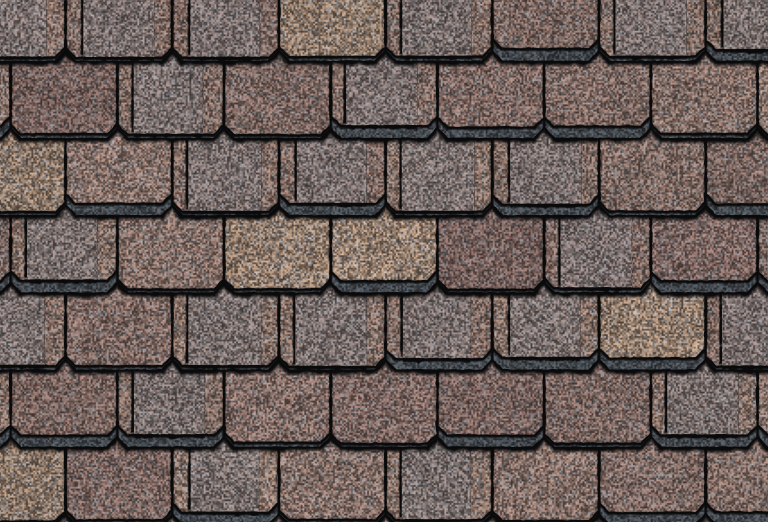
Write a Shadertoy shader that draws this texture.

```glsl
// Staggered rows of granule-coated roof shingles with laminated overlays.
#define ROW_HEIGHT 0.1479   // row pitch, in canvas heights
#define TAB_WIDTH 1.382     // column pitch, in row heights
#define GAP 0.036           // dark slot between tabs
#define CHAMFER 0.115       // cut of the lower tab corners
#define SLATE_BOTTOM 0.955  // lower edge of the dark backing
#define SOFTNESS 0.016      // half width of shadow edges
#define GRAIN_SCALE 43.0    // granules per row height
#define GRAIN_CONTRAST 1.0

const vec3 BROWN = vec3(0.505, 0.415, 0.380);
const vec3 RED_BROWN = vec3(0.465, 0.370, 0.350);
const vec3 TAN = vec3(0.560, 0.470, 0.400);
const vec3 GREY_BROWN = vec3(0.465, 0.430, 0.425);
const vec3 SLATE = vec3(0.250, 0.275, 0.300);
const vec3 SHADOW = vec3(0.040, 0.040, 0.045);

float hash(vec2 p) {
    vec3 h = fract(vec3(p.xyx) * 0.1031);
    h += dot(h, h.yzx + 33.33);
    return fract((h.x + h.y) * h.z);
}

float noise(vec2 p) {
    vec2 i = floor(p), f = fract(p);
    f = f * f * (3.0 - 2.0 * f);
    return mix(mix(hash(i), hash(i + vec2(1, 0)), f.x),
               mix(hash(i + vec2(0, 1)), hash(i + vec2(1, 1)), f.x), f.y);
}

// Edge coverage of a signed distance, one canvas pixel wide.
float cover(float d) {
    return clamp(0.5 - d * iResolution.y * ROW_HEIGHT, 0.0, 1.0);
}

// Coverage with the blurred edge of a cast shadow.
float softCover(float d) {
    return 1.0 - smoothstep(-SOFTNESS, SOFTNESS, d);
}

// Tab open at the top, with its two lower corners cut; y points down.
float tabDistance(vec2 q, float halfWidth, float bottom, float chamfer) {
    float x = abs(q.x);
    float corner = (x + q.y - halfWidth - bottom + chamfer) * 0.7071;
    return max(max(x - halfWidth, q.y - bottom), corner);
}

// Speckles a base colour with light, dark and grey granules.
vec3 granules(vec3 base, vec2 p) {
    float speck = noise(p * GRAIN_SCALE) - 0.5;
    float greyness = noise(p * GRAIN_SCALE * 0.8 + 71.0);
    float blotch = noise(p * 5.0 + 13.0) - 0.5;
    vec3 grey = vec3(dot(base, vec3(0.4, 0.4, 0.25))) * vec3(1.0, 1.0, 1.03);
    vec3 color = mix(base, grey, 0.7 * smoothstep(0.45, 0.85, greyness));
    return color * (1.0 + GRAIN_CONTRAST * speck + 0.10 * blotch);
}

// Colour of one row; also gives the distance to its dark backing.
vec3 shingleRow(vec2 p, float row, out float backing) {
    float odd = mod(row, 2.0);
    float x = p.x / TAB_WIDTH - mix(0.614, 0.100, odd);
    float column = floor(x);
    vec2 q = vec2((x - column - 0.5) * TAB_WIDTH, p.y - row);
    vec2 id = vec2(column, row) + 17.0;
    float wobble = noise(p * 14.0) + 0.6 * noise(p * 31.0) - 0.8;
    backing = tabDistance(q, 0.5 * TAB_WIDTH, SLATE_BOTTOM, 0.14) + 0.012 * wobble;

    // Tab length, tone and layering vary from one shingle to the next.
    bool layered = hash(id + 3.7) < mix(0.18, 0.66, mod(column, 2.0));
    float bottom = (hash(id + 9.1) < 0.42 ? 0.80 : 0.90) + 0.02 * (hash(id + 5.3) - 0.5);
    vec3 tone = mix(RED_BROWN, BROWN, hash(id + 21.9));
    if (!layered && hash(id + 41.3) < 0.2) tone = TAN;
    tone *= 0.96 + 0.08 * hash(id + 61.7);

    // Backing, darkened below the tab and between tabs.
    float halfTab = 0.5 * (TAB_WIDTH - GAP);
    float tab = tabDistance(q, halfTab, bottom, CHAMFER) + 0.012 * wobble;
    vec3 color = granules(SLATE, p + 5.0);
    color = mix(SHADOW, color, smoothstep(0.018, 0.060, tab));
    color = mix(color, SHADOW, softCover(halfTab - abs(q.x)));

    // Strips beside an overlay are slightly paler than a plain tab.
    vec3 face = granules(layered ? mix(tone, TAN, 0.25) : tone, p);
    face *= mix(0.62, 1.0, smoothstep(0.0, 0.045, -tab + 0.018));
    color = mix(color, face, cover(tab));

    if (layered) {
        float left = -0.475 + 0.05 * (hash(id + 83.1) - 0.5);
        float right = 0.435 + 0.06 * (hash(id + 97.3) - 0.5);
        float middle = 0.5 * (left + right);
        float halfWidth = 0.5 * (right - left);
        float side = abs(q.x - middle) - halfWidth;
        // Cast shadow: a slot on the left and a thick ragged edge below.
        float slot = max(abs(q.x - left + 0.014) - 0.020 - 0.016 * wobble, q.y - bottom + 0.02);
        float under = max(side, q.y - bottom - 0.045 - 0.04 * wobble);
        color = mix(color, SHADOW, softCover(min(slot, under)));
        vec3 overlayTone = mix(GREY_BROWN, tone, 0.25);
        float overlay = max(side, q.y - bottom + 0.008 * wobble);
        color = mix(color, granules(overlayTone, p + 31.0), cover(overlay));
    }
    return color;
}

void mainImage(out vec4 fragColor, in vec2 fragCoord) {
    // Row units, with y running downward from the top edge.
    vec2 p = vec2(fragCoord.x, iResolution.y - fragCoord.y) / (iResolution.y * ROW_HEIGHT);
    p.y += 0.171;
    float row = floor(p.y - 0.1);

    // The next row shows through the notches, under this row's shadow.
    float backing, unused;
    vec3 upper = shingleRow(p, row, backing);
    vec3 lower = shingleRow(p, row + 1.0, unused);
    float ragged = 0.03 * (noise(p * 9.0 + 47.0) - 0.5);
    lower = mix(SHADOW, lower, smoothstep(0.022, 0.095, backing + ragged));
    vec3 color = mix(lower, upper, cover(backing));
    fragColor = vec4(clamp(color, 0.0, 1.0), 1.0);
}
```
